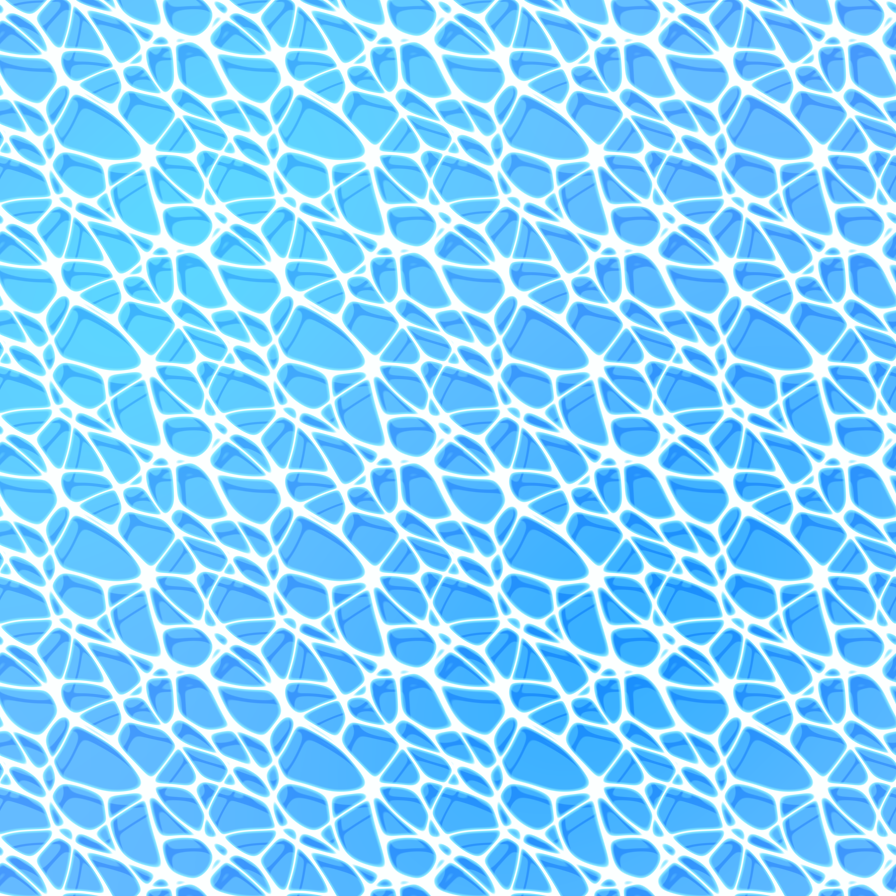
Give the GLSL for this texture, as a WebGL 2 fragment shader.

```glsl
#version 300 es
precision highp float;
// Sunlit pool water: a tiled web of white caustic lines over a blue gradient.
// Two warped, stretched Voronoi nets with soft junctions are fused into the
// web; a shifted, darker copy forms the shadow on the pool floor.

uniform vec2 u_resolution;
out vec4 fragColor;

vec2 hash2(vec2 p) {
  return fract(sin(vec2(dot(p, vec2(127.1, 311.7)), dot(p, vec2(269.5, 183.3)))) * 43758.5453);
}

// Shortens distances along the falling diagonal, so cells lengthen that way.
vec2 stretch(vec2 v) {
  vec2 axis = vec2(0.68, -0.733);
  return v - 0.4 * axis * dot(v, axis);
}

vec2 siteOffset(vec2 cell, vec2 count, float seed) {
  vec2 wrapped = floor(mod(cell + 0.5, count));
  return 0.12 + 0.76 * hash2(wrapped + seed);
}

// Soft distance to the edges of a Voronoi net repeating on the unit tile.
float netDistance(vec2 tile, vec2 count, float seed) {
  tile += 0.014 * sin(12.5664 * tile.yx + vec2(seed, seed * 1.7));
  tile += 0.012 * sin(6.2832 * (tile.yx + tile) + vec2(seed * 2.3, seed));
  vec2 q = tile * count;
  vec2 cell = floor(q);

  vec2 nearest = vec2(9.0);
  for (int y = -2; y <= 2; y++) {
    for (int x = -2; x <= 2; x++) {
      vec2 c = cell + vec2(x, y);
      vec2 v = stretch(c + siteOffset(c, count, seed) - q);
      if (dot(v, v) < dot(nearest, nearest)) nearest = v;
    }
  }

  float size = 0.242 / sqrt(count.x * count.y);
  float total = 1e-9;
  for (int y = -2; y <= 2; y++) {
    for (int x = -2; x <= 2; x++) {
      vec2 c = cell + vec2(x, y);
      vec2 v = stretch(c + siteOffset(c, count, seed) - q);
      vec2 gap = v - nearest;
      if (dot(gap, gap) > 1e-5) {
        vec2 normal = normalize(gap);
        float edge = dot(0.5 * (v + nearest), normal) / length(stretch(normal));
        total += exp(-edge * size / 0.0038);
      }
    }
  }
  return -0.0038 * log(total);
}

// Fuses the broad net with a finer-lined one, filling their crossings.
float webDistance(vec2 p) {
  vec2 tile = p / vec2(0.25, 0.235);
  float broad = netDistance(tile, vec2(4.0), 4.0);
  float fine = netDistance(tile + 0.37, vec2(3.0), 11.0) + 0.0006;
  return -0.0018 * log(exp(-broad / 0.0018) + exp(-fine / 0.0018));
}

// Lavender blue with a cyan pool at upper left and a deep one at lower right.
vec3 waterColor(vec2 p) {
  vec2 diagonal = vec2(p.x + p.y, p.x - p.y) * 0.7071;
  vec2 toCyan = (diagonal - vec2(0.65, -0.37)) / vec2(0.48, 0.26);
  vec2 toDeep = (diagonal - vec2(0.70, 0.29)) / vec2(0.45, 0.27);
  vec3 color = vec3(0.40, 0.73, 1.0);
  color = mix(color, vec3(0.36, 0.84, 1.0), exp(-dot(toCyan, toCyan)));
  return mix(color, vec3(0.22, 0.69, 1.0), exp(-dot(toDeep, toDeep)));
}

void main() {
  vec2 p = gl_FragCoord.xy / u_resolution.y;
  float pixel = 1.0 / u_resolution.y;
  vec3 color = waterColor(p);

  // Floor shadow
  float shade = webDistance(p + vec2(-0.010, 0.015));
  float shadow = 1.0 - smoothstep(0.0008, 0.0022 + pixel * 0.5, shade);
  color -= shadow * vec3(0.12, 0.13, 0.01);

  // Cyan glow, then the white core
  float web = webDistance(p);
  float glow = 1.0 - smoothstep(0.0016, 0.0050, web);
  float core = 1.0 - smoothstep(0.0006, 0.0018 + pixel * 0.5, web);
  color = mix(color, vec3(0.55, 0.94, 1.0), glow * 0.85);
  color = mix(color, vec3(0.99, 1.0, 1.0), core);

  fragColor = vec4(color, 1.0);
}
```
